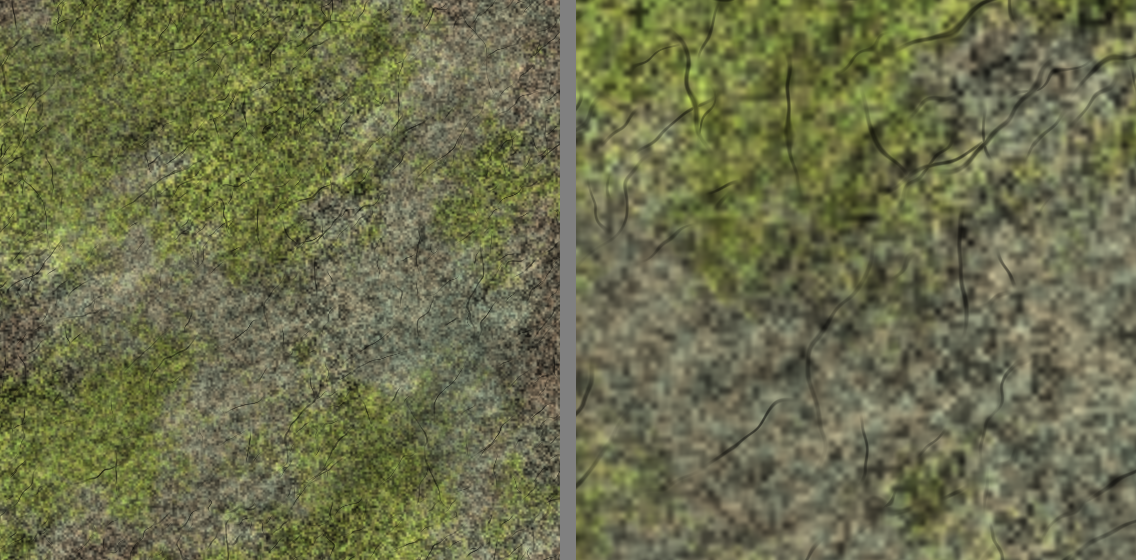
Left, the full canvas; right, a detail of the centre.
Write a Shadertoy shader that draws this texture.

```glsl
// Weathered rock face with mossy patches, fine grit and diagonal cracks.
#define BRIGHTNESS 1.06
#define GRIT 1.0          // contrast of the finest grain
#define RELIEF 1.1        // strength of the slanting light
#define PATCHES 0.36      // broad light and dark areas
#define MOSS_LEVEL 0.02   // higher values give more moss
#define CRACK_DEPTH 0.62
#define CRACK_WIDTH 0.0015
#define STONE vec3(0.415, 0.412, 0.335)
#define MOSS vec3(0.395, 0.425, 0.215)
#define EARTH vec3(0.405, 0.370, 0.305)
#define HAZE vec3(0.395, 0.425, 0.355)

float hash(vec2 p) {
    vec3 q = fract(p.xyx * 0.1031);
    q += dot(q, q.yzx + 33.33);
    return fract((q.x + q.y) * q.z);
}

// Smooth value noise in -1..1
float noise(vec2 p) {
    vec2 i = floor(p), f = fract(p);
    f = f * f * (3.0 - 2.0 * f);
    float low = mix(hash(i), hash(i + vec2(1, 0)), f.x);
    float high = mix(hash(i + vec2(0, 1)), hash(i + vec2(1, 1)), f.x);
    return 2.0 * mix(low, high, f.y) - 1.0;
}

mat2 rotation(float a) {
    return mat2(cos(a), sin(a), -sin(a), cos(a));
}

float fbm(vec2 p) {
    float sum = 0.0, amplitude = 0.5;
    for (int i = 0; i < 5; i++) {
        sum += amplitude * noise(p);
        p = rotation(0.6) * p * 2.03 + 17.3;
        amplitude *= 0.5;
    }
    return sum;
}

// Folded surface, stretched along the rising diagonal
float surfaceHeight(vec2 p) {
    vec2 warp = vec2(noise(p * 7.0 + 3.1), noise(p * 7.0 + 41.7));
    vec2 q = rotation(-0.7) * (p + 0.03 * warp);
    return fbm(q * vec2(9.0, 15.0) + 60.0);
}

// Tapered, wavering cracks scattered one per grid cell
float cracks(vec2 p, float cells, float density, float width) {
    vec2 bend = vec2(noise(p * cells * 2.5), noise(p * cells * 2.5 + 29.0));
    vec2 fray = vec2(noise(p * 75.0), noise(p * 75.0 + 53.0));
    vec2 q = (p + 0.0022 * fray) * cells + 0.13 * bend;
    vec2 home = floor(q);
    float dark = 0.0;
    for (int y = -1; y <= 1; y++)
    for (int x = -1; x <= 1; x++) {
        vec2 cell = home + vec2(x, y);
        vec2 seed = cell + cells * 7.0;
        vec2 center = cell + vec2(hash(seed + 11.0), hash(seed + 23.0));
        float steep = step(0.68, hash(seed + 37.0));
        float angle = mix(0.35, 1.05, hash(seed + 5.0)) + 0.95 * steep;
        vec2 d = rotation(-angle) * (q - center);
        float reach = mix(0.35, 0.95, hash(seed + 71.0));
        float taper = 1.0 - smoothstep(0.2, 1.0, abs(d.x) / reach);
        float line = 1.0 - smoothstep(0.25, 1.4, abs(d.y) / (cells * width));
        float present = smoothstep(0.0, 0.15, density - hash(seed + 97.0));
        dark = max(dark, line * taper * present);
    }
    return dark * (0.65 + 0.35 * noise(p * 45.0 + 8.0));
}

void mainImage(out vec4 fragColor, in vec2 fragCoord) {
    vec2 p = fragCoord / iResolution.xy;

    // Rough border and rough islands, smoother hazy middle
    vec2 toEdge = min(p, 1.0 - p);
    float border = min(toEdge.x, toEdge.y) + 0.12 * fbm(p * 6.0 + 9.0);
    float rim = 1.0 - smoothstep(0.01, 0.13, border);
    float rough = max(rim, smoothstep(0.0, 0.4, fbm(p * 5.0 + 80.0)));

    // Grit at three sizes, turned off the pixel grid
    vec2 g = rotation(0.45) * p;
    float coarse = noise(g * 58.0 + 5.0);
    float middle = noise(rotation(0.5) * g * vec2(115.0, 150.0));
    float fine = noise(rotation(1.1) * g * 247.0 + 90.0);
    float grit = 0.13 * coarse + 0.22 * middle + 0.33 * fine;

    // Light from the upper left
    float height = surfaceHeight(p);
    float slope = height - surfaceHeight(p + vec2(-0.004, 0.005));

    float crack = max(cracks(p, 7.0, 0.4 + 0.3 * rough, CRACK_WIDTH),
                      cracks(p, 15.0, 0.22 + 0.5 * rough, CRACK_WIDTH * 0.9));
    crack = max(crack, 0.85 * cracks(p, 31.0, 0.15 + 0.55 * rough, CRACK_WIDTH * 0.8));

    // Ground colours
    float mossField = fbm(p * 4.5 + 33.0) + 0.45 * fbm(p * 24.0 + 70.0) + 0.10 * middle;
    float moss = smoothstep(-0.22, 0.36, mossField + MOSS_LEVEL);
    float haze = smoothstep(0.0, 0.35, fbm(p * 3.5 + 120.0)) * (1.0 - rim);
    float earth = smoothstep(-0.05, 0.3, fbm(p * 9.0 + 150.0)) * (0.25 + 0.75 * rim);
    vec3 color = mix(STONE, HAZE, 0.7 * haze);
    color = mix(color, EARTH, earth);
    color = mix(color, MOSS, moss * (1.0 - 0.4 * haze));

    // Warm and green flecks
    float fleck = noise(g * 96.0 + 210.0);
    color += vec3(0.020, -0.004, -0.012) * fleck;
    color += vec3(0.0, 0.022, -0.025) * moss * noise(g * 140.0 + 260.0);

    float tone = 1.0 + GRIT * grit * mix(0.85, 1.25, rough) * (1.0 - 0.2 * haze);
    tone += RELIEF * slope + PATCHES * fbm(p * 5.5 + 180.0) + 0.15 * height;
    tone = max(tone, 0.25) * (1.0 - CRACK_DEPTH * crack) * (1.0 - 0.06 * rim);
    fragColor = vec4(clamp(color * tone * BRIGHTNESS, 0.0, 1.0), 1.0);
}
```
